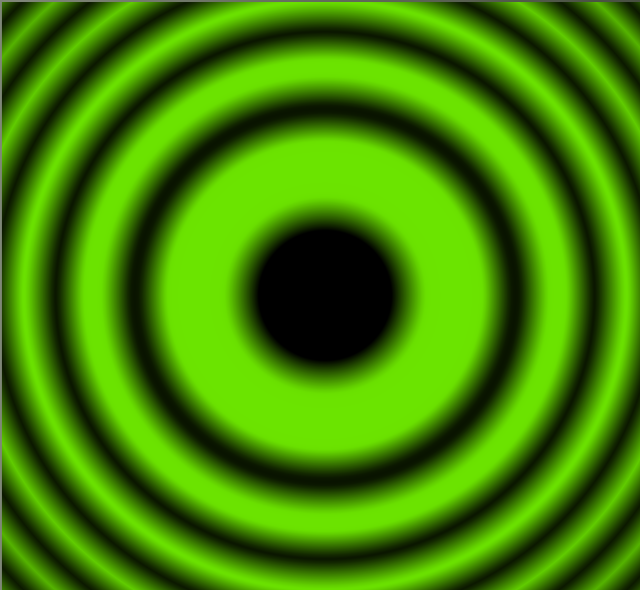
A Shadertoy shader for this background:

```glsl
// Concentric lime rings that tighten outward around a black core, with a thin grey rim.

const vec3 LIME = vec3(0.422, 0.895, 0.0);
const vec3 RIM_LIGHT = vec3(0.50, 0.53, 0.47);
const vec3 RIM_DARK = vec3(0.28, 0.31, 0.25);
const vec2 CENTRE = vec2(0.508, 0.4993);
const float RING_PERIOD = 0.1043;   // in squared canvas heights
const float BAND_COUNT = 12.0;
const float BAND_STRENGTH = 0.15;

// Triangle wave: 0 at whole numbers, 1 halfway between them
float triangle(float x) {
    return 1.0 - abs(2.0 * fract(x) - 1.0);
}

// Larger of two values with a rounded corner
float softMax(float a, float b, float rounding) {
    float d = a - b;
    return 0.5 * (a + b + sqrt(d * d + rounding * rounding));
}

// Brightness of the rings; contrast and clipping fade with distance
float ringLight(vec2 p, float period) {
    float age = dot(p, p) / period;
    float blackLevel = 0.293 * exp(-1.5 * age) - 0.015 * age;
    float whiteLevel = 0.50 + 0.175 * age;
    float light = (triangle(age) - blackLevel) / (whiteLevel - blackLevel);

    // The troughs outside the core stay a little lit
    float outside = smoothstep(0.1, 0.6, age);
    light = softMax(light, 0.07 * outside, 0.01 + 0.10 * outside);
    light = 1.0 - softMax(1.0 - light, 0.0, 0.08);
    return clamp(light, 0.0, 1.0);
}

// Faint tonal steps with antialiased borders
float banded(float value, float count, float strength) {
    float level = value * count;
    float soft = clamp(fwidth(level), 0.05, 0.5);
    float stepped = floor(level) + smoothstep(0.5 - soft, 0.5 + soft, fract(level));
    return mix(value, stepped / count, strength);
}

// Soft-edged strip covering distances below width
float strip(float dist, float width, float soft) {
    return 1.0 - smoothstep(width - soft, width + soft, dist);
}

void mainImage(out vec4 fragColor, in vec2 fragCoord) {
    vec2 uv = fragCoord / iResolution.xy;
    float pixel = 1.0 / iResolution.y;

    // Rings, slightly wider than tall
    vec2 p = (uv - CENTRE) * vec2(iResolution.x / iResolution.y, 1.022);
    float light = ringLight(p, RING_PERIOD);
    vec3 color = LIME * banded(light, BAND_COUNT, BAND_STRENGTH);

    // Grey rim along the left and top edges
    float fromLeft = fragCoord.x * pixel;
    float fromTop = 1.0 - uv.y;
    float rim = max(strip(fromLeft, 0.0031, 0.5 * pixel),
                    strip(fromTop, 0.0035, 0.5 * pixel));
    color = mix(color, mix(RIM_LIGHT, RIM_DARK, uv.x), rim);

    fragColor = vec4(color, 1.0);
}
```
